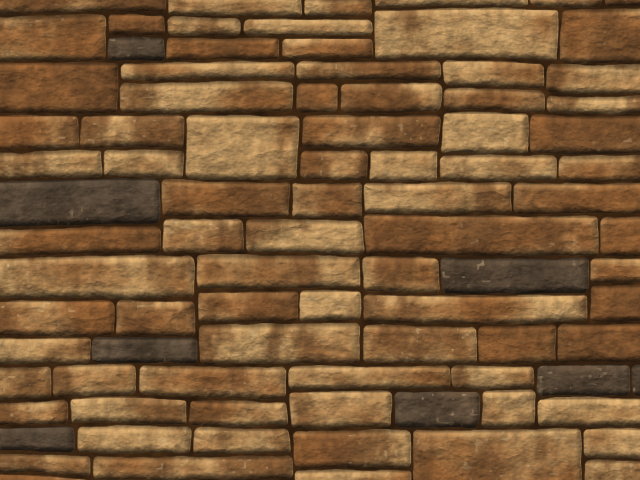
This texture is drawn by a WebGL 2 fragment shader. Its source:

```glsl
#version 300 es
precision highp float;

uniform vec2 u_resolution;
out vec4 fragColor;

// Layout, in units of the canvas height
const vec2 WALL_ORIGIN = vec2(-0.07, -0.04);
const vec2 WALL_SIZE = vec2(1.52, 1.10);
const float COURSE_HEIGHT = 0.090;
const float TALL_HEIGHT = 0.165;
const float TALL_SHARE = 0.22;
const float JOINT = 0.0032;
const float EDGE_WOBBLE = 0.009;
const float BEVEL = 0.016;
const float WALL_SEED = 7.0;

// Surface
const vec3 LIGHT = vec3(-0.20, 0.62, 0.76);
const float CHARCOAL_SHARE = 0.13;
const vec3 RUST = vec3(0.51, 0.335, 0.185);
const vec3 UMBER = vec3(0.41, 0.275, 0.16);
const vec3 TAN = vec3(0.69, 0.545, 0.355);
const vec3 CHARCOAL = vec3(0.325, 0.275, 0.22);
const vec3 PALE = vec3(0.74, 0.64, 0.48);
const vec3 MORTAR = vec3(0.20, 0.125, 0.06);

struct Stone {
    vec2 lo;
    vec2 hi;
    float seed;
};

float hash(vec2 p) {
    vec3 q = fract(p.xyx * 0.1031);
    q += dot(q, q.yzx + 33.33);
    return fract((q.x + q.y) * q.z);
}

float noise(vec2 p) {
    vec2 cell = floor(p);
    vec2 f = fract(p);
    f = f * f * (3.0 - 2.0 * f);
    return mix(mix(hash(cell), hash(cell + vec2(1, 0)), f.x),
               mix(hash(cell + vec2(0, 1)), hash(cell + vec2(1, 1)), f.x), f.y);
}

float fbm(vec2 p) {
    float sum = 0.0, amp = 0.516;
    for (int i = 0; i < 5; i++) {
        sum += amp * noise(p);
        p = mat2(1.6, 1.2, -1.2, 1.6) * p + 11.3;
        amp *= 0.5;
    }
    return sum;
}

// Splits the wall again and again until the piece holding p is stone sized
Stone findStone(vec2 p) {
    vec2 tile = floor((p - WALL_ORIGIN) / WALL_SIZE);
    vec2 lo = WALL_ORIGIN + tile * WALL_SIZE;
    Stone s = Stone(lo, lo + WALL_SIZE, hash(tile + WALL_SEED));
    for (int i = 0; i < 14; i++) {
        vec2 size = s.hi - s.lo;
        float level = float(i);
        float pick = hash(vec2(s.seed * 91.7, level));
        float spread = hash(vec2(s.seed * 57.3, level + 20.0));
        float place = hash(vec2(s.seed * 73.1, level + 40.0)) - 0.5;
        float maxHeight = pick < TALL_SHARE ? TALL_HEIGHT : COURSE_HEIGHT;
        bool lowEnough = size.y < maxHeight;
        if (lowEnough && size.x < mix(0.28, 0.55, spread)) break;
        bool upright = lowEnough || size.x > size.y * mix(3.2, 5.5, spread);
        float side;
        if (upright) {
            float cut = mix(s.lo.x, s.hi.x, 0.5 + 0.42 * place);
            side = step(cut, p.x);
            if (side > 0.5) s.lo.x = cut; else s.hi.x = cut;
        } else {
            float cut = mix(s.lo.y, s.hi.y, 0.5 + 0.24 * place);
            side = step(cut, p.y);
            if (side > 0.5) s.lo.y = cut; else s.hi.y = cut;
        }
        s.seed = hash(vec2(s.seed * 83.9 + 5.0, level + 17.0 * side));
    }
    return s;
}

// Signed distance to the worn outline of a stone
float outline(vec2 p, Stone s) {
    float radius = mix(0.006, 0.014, fract(s.seed * 13.7));
    vec2 q = abs(p - 0.5 * (s.lo + s.hi)) - 0.5 * (s.hi - s.lo) + JOINT + radius;
    float d = length(max(q, 0.0)) + min(max(q.x, q.y), 0.0) - radius;
    return d + EDGE_WOBBLE * (fbm(p * 17.0 + s.seed * 40.0) - 0.5);
}

// Height of the split face: rounded rim, chipped ridges and grit
float relief(vec2 p, Stone s) {
    vec2 q = p + s.seed * vec2(40.0, 27.0);
    float rim = clamp(-outline(p, s) / BEVEL, 0.0, 1.0);
    float ridges = abs(fbm(q * vec2(8.0, 15.0)) - 0.5);
    float lumps = fbm(q * vec2(15.0, 22.0));
    return 0.008 * rim * (2.0 - rim) - 0.016 * ridges + 0.010 * lumps
         + 0.0007 * noise(q * 170.0);
}

vec3 stoneColor(vec2 p, Stone s, float depth) {
    vec2 q = p + s.seed * vec2(31.0, 47.0);
    float tone = fract(s.seed * 29.3) - 0.5;
    float blotch = fbm(q * vec2(6.0, 9.0));
    float stain = fbm(q * vec2(13.0, 8.0) + 50.0);
    float grain = fbm(q * vec2(75.0, 50.0)) - 0.5;
    float rimGlow = 0.16 * (1.0 - smoothstep(0.0, 0.025, depth));
    float ochre = smoothstep(0.28, 0.78, blotch + 0.42 * tone + rimGlow);
    vec3 color = mix(RUST, TAN, ochre);
    color = mix(color, UMBER, 0.75 * smoothstep(0.45, 0.70, stain - 0.25 * tone));
    if (fract(s.seed * 61.7) < CHARCOAL_SHARE && s.hi.y - s.lo.y < 0.10)
        color = mix(CHARCOAL, UMBER, 0.30 * blotch) * (0.72 + 0.5 * stain);
    color *= 1.0 + 0.38 * grain;
    float flecks = smoothstep(0.80, 0.94, noise(q * vec2(95.0, 120.0)));
    return mix(color, PALE, 0.38 * flecks * smoothstep(0.45, 0.62, blotch));
}

void main() {
    vec2 uv = gl_FragCoord.xy / u_resolution.y;
    float pixel = 1.0 / u_resolution.y;

    // Slightly bent courses
    vec2 p = uv + 0.014 * (vec2(noise(uv * 5.0 + 9.0), noise(uv * vec2(4.0, 6.0))) - 0.5);
    Stone s = findStone(p);
    float d = outline(p, s);

    // Light from above on the relief
    const float STEP = 0.0018;
    float h = relief(p, s);
    vec2 slope = vec2(relief(p + vec2(STEP, 0), s) - h,
                      relief(p + vec2(0, STEP), s) - h) / STEP;
    vec3 normal = normalize(vec3(-slope, 1.0));
    float shade = max(dot(normal, normalize(LIGHT)), 0.0) / normalize(LIGHT).z;
    shade = mix(1.0, shade, 0.62);

    // Undersides and the shadow of the overhang above
    float overhang = 0.003 + 0.010 * fract(s.seed * 37.9);
    shade *= mix(0.66, 1.0, smoothstep(0.002, 0.015, p.y - s.lo.y));
    shade *= mix(0.62, 1.0, smoothstep(0.0, overhang, s.hi.y - p.y - JOINT));

    vec3 face = stoneColor(p, s, -d) * clamp(shade, 0.30, 1.32);
    vec3 joint = MORTAR * (0.6 + 0.9 * fbm(p * 30.0));
    float cover = 1.0 - smoothstep(-0.7 * pixel, 0.7 * pixel + 0.0008, d);
    fragColor = vec4(mix(joint, face, cover), 1.0);
}
```
